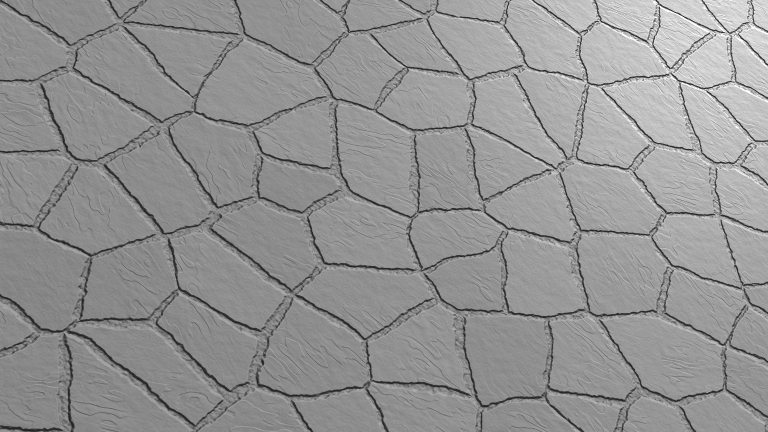
A Shadertoy shader for this texture:

```glsl
// Grey crazy paving seen at a slant, lit from the upper right.
// Voronoi stones form a height field with worn rims, gritty joints and
// slate-like cleft ridges; slopes, cast shadow and a corner glare shade it.

#define STONE_SCALE 3.8     // stones per canvas height at the lower left
#define JOINT_WIDTH 0.036   // mean half width of a joint, in stones
#define JOINT_DEPTH 0.042   // drop from stone to joint floor
#define EDGE_WEAR 0.026     // raggedness of the stone rims
#define CLEFT_HEIGHT 0.0055 // height of the slate ridges
#define GRAIN_HEIGHT 0.0016 // height of the fine stone grain
#define GRIT_HEIGHT 0.013   // roughness of the joint floor
#define BASE_GREY 0.565
#define GLARE 0.23
#define LIGHT_DIR vec3(0.42, 0.60, 0.80)

float hash12(vec2 p) {
    vec3 q = fract(vec3(p.xyx) * 0.1031);
    q += dot(q, q.yzx + 33.33);
    return fract((q.x + q.y) * q.z);
}

vec2 hash22(vec2 p) {
    vec3 q = fract(vec3(p.xyx) * vec3(0.1031, 0.1030, 0.0973));
    q += dot(q, q.yzx + 33.33);
    return fract((q.xx + q.yz) * q.zy);
}

float noise(vec2 p) {
    vec2 i = floor(p), f = fract(p);
    f = f * f * (3.0 - 2.0 * f);
    return mix(mix(hash12(i), hash12(i + vec2(1, 0)), f.x),
               mix(hash12(i + vec2(0, 1)), hash12(i + vec2(1, 1)), f.x), f.y);
}

// Distance to the nearest stone border (x) and the stone's cell (yz)
vec3 paving(vec2 p) {
    vec2 cell = floor(p), nearCell = cell, toNear = vec2(0.0);
    float best = 9.0;
    for (int j = -1; j <= 1; j++)
    for (int i = -1; i <= 1; i++) {
        vec2 c = cell + vec2(i, j);
        vec2 r = c + hash22(c) - p;
        float d = dot(r, r);
        if (d < best) { best = d; toNear = r; nearCell = c; }
    }
    float border = 9.0;
    for (int j = -2; j <= 2; j++)
    for (int i = -2; i <= 2; i++) {
        vec2 c = nearCell + vec2(i, j);
        vec2 r = c + hash22(c) - p;
        vec2 apart = r - toNear;
        if (dot(apart, apart) > 1e-5)
            border = min(border, dot(0.5 * (toNear + r), normalize(apart)));
    }
    return vec3(border, nearCell);
}

// Slate layers: slow rises ending in thin steps, turned per stone
float clefts(vec2 p, vec2 id) {
    float angle = -0.75 + 1.3 * (hash12(id + 7.0) - 0.5);
    float c = cos(angle), s = sin(angle);
    vec2 q = mat2(c, -s, s, c) * p * vec2(1.3, 3.2) + 40.0 * hash22(id + 3.0);
    float layer = 4.0 * noise(q) + 1.5 * noise(q * 3.1) + 0.6 * noise(q * 8.0);
    float f = fract(layer);
    float patchy = smoothstep(0.35, 0.75, noise(p * 2.3 + id * 5.0));
    return (f - smoothstep(0.84, 1.0, f)) * (0.2 + 0.8 * patchy);
}

// Height (x), stone cover (y) and stone cell (zw)
vec4 relief(vec2 p) {
    vec2 bend = vec2(noise(p * 2.7), noise(p * 2.7 + 31.0)) - 0.5;
    vec3 stone = paving(p + 0.09 * bend);
    float wear = noise(p * 15.0) - 0.5 + 0.5 * (noise(p * 36.0) - 0.5);
    float width = JOINT_WIDTH * (0.35 + 1.3 * noise(p * 1.9 + 11.0));
    float cover = smoothstep(width - 0.014, width + 0.016, stone.x + EDGE_WEAR * wear);
    float grit = noise(p * 27.0) + 0.5 * noise(p * 55.0);
    float grain = noise(p * 48.0) + 2.2 * noise(p * 15.0) + 3.0 * noise(p * 6.0);
    float top = JOINT_DEPTH + GRAIN_HEIGHT * grain + CLEFT_HEIGHT * clefts(p, stone.yz);
    return vec4(mix(GRIT_HEIGHT * grit, top, cover), cover, stone.yz);
}

// Slanted ground plane: stones shrink towards the upper right
vec2 groundPoint(vec2 uv) {
    float nearness = 1.0 - 0.11 * uv.x - 0.20 * uv.y;
    return STONE_SCALE * vec2(uv.x, 1.2 * uv.y) / nearness + vec2(17.3, 5.6);
}

float shade(vec2 uv) {
    vec2 p = groundPoint(uv);
    vec3 light = normalize(LIGHT_DIR);
    float e = 0.008;
    vec4 here = relief(p);
    vec2 slope = vec2(relief(p + vec2(e, 0)).x, relief(p + vec2(0, e)).x) - here.x;
    float lit = max(dot(normalize(vec3(-slope / e, 1.0)), light), 0.0) / light.z;

    // Taller ground towards the light throws a short shadow
    float rise = relief(p + 0.032 * normalize(light.xy)).x - here.x;
    float shadow = smoothstep(0.012, 0.042, rise);

    // Broad sheen to the right and a glare in the upper right corner
    vec2 toGlare = uv - vec2(1.68, 1.02);
    float glare = GLARE * exp(-dot(toGlare, toGlare) / 0.30);
    float grey = BASE_GREY + 0.025 * (uv.x - 0.9) + 0.035 * (uv.y - 0.5);
    grey += 0.03 * (hash12(here.zw + 19.0) - 0.5) * here.y;
    float tone = grey * (0.36 + 0.64 * lit) + glare * lit * lit;
    return tone * (1.0 - 0.30 * shadow) * mix(0.96, 1.0, here.y);
}

void mainImage(out vec4 fragColor, in vec2 fragCoord) {
    // Four samples per pixel smooth the rims
    float tone = 0.0;
    for (int k = 0; k < 4; k++) {
        vec2 offset = 0.5 * vec2(k % 2, k / 2) - 0.25;
        tone += 0.25 * shade((fragCoord + offset) / iResolution.y);
    }
    fragColor = vec4(vec3(tone, tone, tone * 1.004), 1.0);
}
```
